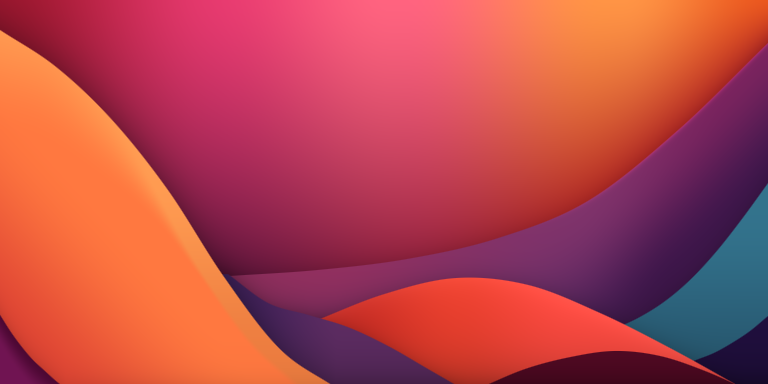
This background is drawn by a Shadertoy shader. Its source:

```glsl
// Smooth ridge line: a cubic spline over seven evenly spaced heights
float ridge(float x, float left, float right, float h[7]) {
    float s = clamp((x - left) / (right - left), 0.0, 1.0) * 6.0;
    int i = min(int(s), 5);
    float t = s - float(i);
    float a = h[i];
    float b = h[i + 1];
    float before = i > 0 ? h[i - 1] : 2.0 * a - b;
    float after = i < 5 ? h[i + 2] : 2.0 * b - a;
    float slopeA = 0.5 * (b - before);
    float slopeB = 0.5 * (after - a);
    float curve = 2.0 * (a - b) + slopeA + slopeB;
    float bend = 3.0 * (b - a) - 2.0 * slopeA - slopeB;
    return a + t * (slopeA + t * (bend + t * curve));
}

// Antialiased coverage of the area where depth is positive
float cover(float depth) {
    return clamp(0.5 + depth / max(fwidth(depth), 1e-5), 0.0, 1.0);
}

// Soft darkening just outside a shape
vec3 shade(vec3 color, float depth, float reach, float strength) {
    return color * (1.0 - strength * exp(min(depth, 0.0) / reach));
}

vec3 skyColor(vec2 p, float horizon) {
    vec3 top = mix(vec3(0.66, 0.10, 0.20), vec3(0.91, 0.23, 0.44), smoothstep(0.0, 0.62, p.x));
    top = mix(top, vec3(1.00, 0.39, 0.50), smoothstep(0.55, 1.02, p.x));
    top = mix(top, vec3(1.00, 0.58, 0.27), smoothstep(1.05, 1.58, p.x));
    top = mix(top, vec3(0.92, 0.34, 0.12), smoothstep(1.62, 2.02, p.x));
    vec3 low = mix(vec3(0.40, 0.09, 0.25), vec3(0.60, 0.14, 0.25), smoothstep(0.55, 1.15, p.x));
    low = mix(low, vec3(0.70, 0.16, 0.14), smoothstep(1.05, 1.6, p.x));
    float fall = clamp((1.0 - p.y) / (1.0 - horizon), 0.0, 1.0);
    return mix(top, low, pow(fall, 1.35));
}

vec3 ribbonColor(vec2 p, float depth) {
    vec3 color = mix(vec3(0.58, 0.19, 0.38), vec3(0.50, 0.20, 0.42), smoothstep(0.8, 1.5, p.x));
    color = mix(color, vec3(0.48, 0.14, 0.37), smoothstep(1.5, 1.9, p.x));
    vec3 deep = mix(vec3(0.38, 0.18, 0.42), vec3(0.25, 0.09, 0.30), smoothstep(1.3, 1.75, p.x));
    color = mix(color, deep, smoothstep(0.0, 0.36, depth));
    float rim = exp(-abs(depth) / 0.006) * smoothstep(1.3, 1.8, p.x);
    return color + rim * vec3(0.22, 0.05, 0.10);
}

vec3 redColor(vec2 p, float depth) {
    vec3 color = mix(vec3(0.78, 0.16, 0.13), vec3(0.93, 0.25, 0.18), smoothstep(0.85, 1.2, p.x));
    color = mix(color, vec3(1.0, 0.29, 0.25), smoothstep(1.15, 1.5, p.x));
    return color + 0.05 * exp(-depth / 0.04);
}

vec3 orangeColor(vec2 p, float fold) {
    float warmth = smoothstep(0.1, 0.75, p.y + 1.1 * p.x);
    vec3 body = mix(vec3(0.87, 0.26, 0.20), vec3(1.0, 0.47, 0.25), warmth);
    vec3 band = mix(vec3(0.93, 0.49, 0.25), vec3(1.0, 0.61, 0.32), smoothstep(0.05, 0.55, p.y));
    float softness = mix(0.16, 0.012, smoothstep(0.1, 0.55, p.x));
    return mix(body, band, smoothstep(-softness, softness, p.y - fold));
}

void mainImage(out vec4 fragColor, in vec2 fragCoord) {
    vec2 p = fragCoord / iResolution.xy * vec2(2.0, 1.0);

    // Glowing backdrop and the long purple ribbon
    float ribbon = ridge(p.x, 0.594, 2.0, float[7](0.281, 0.297, 0.326, 0.380, 0.477, 0.661, 0.888));
    float depth = ribbon - p.y;
    vec3 color = shade(skyColor(p, ribbon), depth, 0.03, 0.10);
    color = mix(color, ribbonColor(p, depth), cover(depth));

    // Teal slope and navy corner
    depth = ridge(p.x, 1.594, 2.0, float[7](0.141, 0.172, 0.214, 0.271, 0.344, 0.430, 0.523)) - p.y;
    color = shade(color, depth, 0.05, 0.15);
    vec3 teal = mix(vec3(0.17, 0.38, 0.48), vec3(0.20, 0.45, 0.55), smoothstep(0.1, 0.45, p.y));
    color = mix(color, teal, cover(depth));
    depth = ridge(p.x, 1.719, 2.0, float[7](0.031, 0.044, 0.0625, 0.081, 0.107, 0.138, 0.177)) - p.y;
    color = mix(color, vec3(0.13, 0.06, 0.25), cover(depth));

    // Red hill with a maroon hollow
    depth = ridge(p.x, 0.8125, 1.9375, float[7](0.161, 0.234, 0.276, 0.258, 0.185, 0.091, -0.013)) - p.y;
    color = shade(color, depth, 0.03, 0.12);
    color = mix(color, redColor(p, depth), cover(depth));
    depth = ridge(p.x, 1.25, 1.953, float[7](-0.010, 0.039, 0.070, 0.086, 0.073, 0.034, -0.018)) - p.y;
    color = mix(color, vec3(0.35, 0.04, 0.15), cover(depth));

    // Violet wave in front
    depth = ridge(p.x, 0.594, 1.219, float[7](0.286, 0.211, 0.180, 0.148, 0.099, 0.039, -0.021)) - p.y;
    color = shade(color, depth, 0.02, 0.10);
    vec3 violet = mix(vec3(0.27, 0.14, 0.38), vec3(0.38, 0.18, 0.40), smoothstep(0.6, 0.9, p.x));
    color = mix(color, violet, cover(depth));

    // Orange sweep with its folded edge
    depth = ridge(p.x, 0.0, 0.875, float[7](0.922, 0.826, 0.688, 0.505, 0.279, 0.091, -0.010)) - p.y;
    color = shade(color, depth, 0.09, 0.28);
    float fold = ridge(p.x, 0.0, 0.781, float[7](0.818, 0.771, 0.648, 0.487, 0.289, 0.109, -0.010));
    color = mix(color, orangeColor(p, fold), cover(depth));

    // Plum corner
    depth = ridge(p.x, 0.0, 0.172, float[7](0.180, 0.135, 0.096, 0.0625, 0.036, 0.010, -0.013)) - p.y;
    color = shade(color, depth, 0.03, 0.12);
    vec3 plum = mix(vec3(0.30, 0.03, 0.20), vec3(0.44, 0.08, 0.32), smoothstep(0.0, 0.08, depth));
    color = mix(color, plum, cover(depth));

    fragColor = vec4(clamp(color, 0.0, 1.0), 1.0);
}
```
